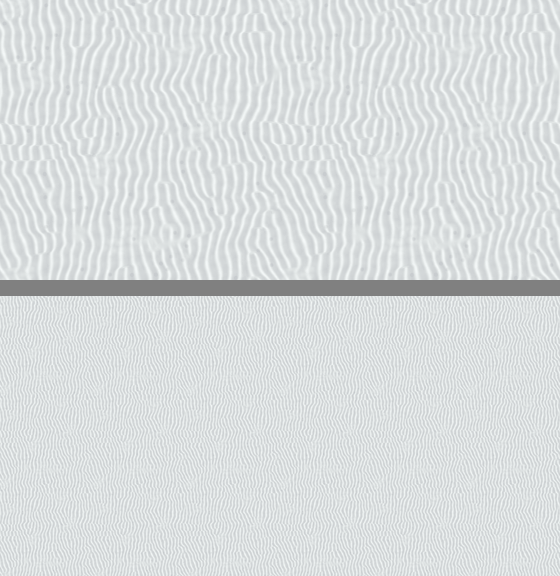
Top, the tile; bottom, the same tile 3 across and 3 down.
A Shadertoy shader for this texture:

```glsl
// Pale rippled plaster: wavy upright ridges that fork, kink and break into pebbly patches.

const float TAU = 6.2831853;
const vec2 REPEATS = vec2(2.0, 1.0);      // tiles across and down
const vec2 RIDGES = vec2(28.0, 2.0);      // whole waves per tile: across, and lean
const vec3 GROOVE = vec3(0.785, 0.800, 0.810);
const vec3 FLANK = vec3(0.875, 0.892, 0.892);
const vec3 CREST = vec3(0.965, 0.980, 0.980);

vec2 hash2(vec2 cell, float seed) {
    vec3 q = fract(vec3(cell.xyx + seed) * vec3(0.1031, 0.1030, 0.0973));
    q += dot(q, q.yzx + 33.33);
    return fract((q.xx + q.yz) * q.zy);
}

vec2 rotate(vec2 v, float angle) {
    float c = cos(angle), s = sin(angle);
    return vec2(c * v.x - s * v.y, s * v.x + c * v.y);
}

// Wrapping cellular noise: x is the nearest distance, y a random value per cell.
vec2 cellular(vec2 p, vec2 grid, float seed) {
    vec2 g = p * grid, base = floor(g), nearest = vec2(9.0, 0.0);
    for (int j = -1; j <= 1; j++)
    for (int i = -1; i <= 1; i++) {
        vec2 cell = base + vec2(i, j);
        vec2 rnd = hash2(mod(cell, grid), seed);
        float d = length(g - cell - 0.15 - 0.7 * rnd);
        if (d < nearest.x) nearest = vec2(d, fract(rnd.x * 7.0 + rnd.y * 5.0));
    }
    return nearest;
}

// Layered wrapping sines that bend the ridges sideways.
float sway(vec2 p) {
    float slow = sin(TAU * (4.0 * p.y + p.x) + 1.4 * sin(TAU * (2.0 * p.x - p.y)));
    float quick = sin(TAU * (9.0 * p.y - 2.0 * p.x) + 1.6 * sin(TAU * (3.0 * p.x + 2.0 * p.y)));
    return 0.0065 * slow + 0.0032 * quick;
}

// Sum of local wave packets with varied direction; the result is a wave as (cos, sin).
vec2 wavePackets(vec2 p, vec2 grid, vec2 waves, float turn, float shift) {
    vec2 base = floor(p * grid), sum = vec2(0.0);
    for (int j = -2; j <= 2; j++)
    for (int i = -2; i <= 2; i++) {
        vec2 cell = base + vec2(i, j);
        vec2 id = mod(cell, grid);
        vec2 centre = (cell + hash2(id, 3.0)) / grid;
        vec2 rnd = hash2(id, 17.0) - 0.5;
        vec2 d = p - centre;
        vec2 r = d * grid / 1.8;
        float weight = pow(max(0.0, 1.0 - dot(r, r)), 4.0);
        float cycles = dot(waves, centre) + dot(rotate(waves, turn * rnd.x), d) + shift * rnd.y;
        sum += weight * vec2(cos(TAU * cycles), sin(TAU * cycles));
    }
    return sum;
}

// Rounded crest with one flank steeper than the other.
float ridgeProfile(float phase) {
    return cos(phase + 0.45 * sin(phase)) + 0.12 * cos(2.0 * phase + 0.8);
}

// Patches where the ridges crumble, 0 to 1.
float crumble(vec2 p) {
    float s = sin(TAU * (2.0 * p.x + p.y) + 1.0) + sin(TAU * (3.0 * p.y - p.x) + 2.0)
            + 0.7 * sin(TAU * (4.0 * p.x - 3.0 * p.y));
    return smoothstep(1.2, 2.3, s);
}

vec3 plasterColor(float tone) {
    vec3 low = mix(GROOVE, FLANK, clamp(2.0 * tone, 0.0, 1.0));
    return mix(low, CREST, clamp(2.0 * tone - 1.0, 0.0, 1.0));
}

void mainImage(out vec4 fragColor, in vec2 fragCoord) {
    vec2 p = fract(fragCoord / iResolution.xy * REPEATS);
    vec2 bent = p + vec2(sway(p), 0.0);

    // Ridges, fading where packets cancel out
    vec2 wave = wavePackets(bent, vec2(6.0, 8.0), RIDGES, 0.75, 0.75);
    float strength = smoothstep(0.0, 0.35, length(wave));
    float ridge = ridgeProfile(atan(wave.y, wave.x + 1e-6)) * strength;

    // Pebbles in the crumbled patches
    float patchy = crumble(p);
    float pebble = 0.9 - 2.0 * cellular(bent, vec2(36.0, 40.0), 5.0).x;
    float relief = mix(ridge, 0.45 * ridge + 0.8 * pebble, 0.65 * patchy);

    // Uneven lumps along the ridges, fine grain and a few dark pits
    float lumps = 0.45 - cellular(bent, vec2(28.0, 24.0), 11.0).x;
    float grain = cellular(p, vec2(90.0, 90.0), 23.0).y - 0.5;
    vec2 pit = cellular(p, vec2(22.0, 22.0), 31.0);
    float pits = smoothstep(0.22, 0.06, pit.x) * step(0.86, pit.y);

    float tone = 0.5 + 0.34 * relief + 0.22 * lumps + 0.06 * grain - 0.28 * pits;
    fragColor = vec4(plasterColor(tone), 1.0);
}
```
